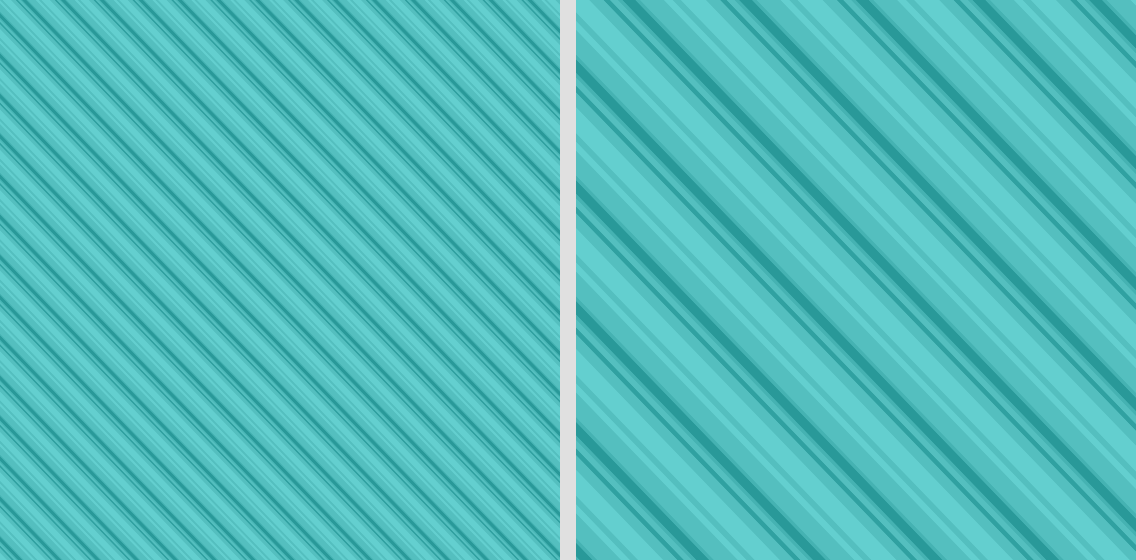
Left, the full canvas; right, a detail of the centre.
A WebGL 1 fragment shader for this pattern:

```glsl
precision highp float;

uniform vec2 u_resolution;

const vec2 REPEATS = vec2(14.4, 13.9);  // stripes across and down
const float PHASE = 0.62;               // first groove along the top edge
const float GROOVE_WIDTH = 0.11;        // widths are fractions of one repeat
const float SHOULDER_WIDTH = 0.19;
const float HAIRLINE_WIDTH = 0.055;
const float HAIRLINE_CENTER = -0.19;
const float RIDGE_WIDTH = 0.36;
const float RIDGE_CENTER = 0.48;
const float SEAM_WIDTH = 0.07;
const float SEAM_CENTER = 0.41;

const vec3 BASE_COLOR = vec3(0.33, 0.75, 0.75);
const vec3 RIDGE_COLOR = vec3(0.39, 0.81, 0.81);
const vec3 SHOULDER_COLOR = vec3(0.27, 0.70, 0.70);
const vec3 HAIRLINE_COLOR = vec3(0.19, 0.63, 0.63);
const vec3 GROOVE_COLOR = vec3(0.16, 0.60, 0.60);

// Coverage of a band that wraps around the repeat
float band(float phase, float center, float width, float blur) {
    float dist = abs(fract(phase - center + 0.5) - 0.5);
    float halfWidth = 0.5 * width;
    return 1.0 - smoothstep(halfWidth - blur, halfWidth + blur, dist);
}

void main() {
    float side = min(u_resolution.x, u_resolution.y);
    vec2 uv = gl_FragCoord.xy / side;

    // Diagonal stripes falling from upper left to lower right
    float phase = dot(REPEATS, uv - vec2(0.0, 1.0)) - PHASE;
    float blur = 0.5 * length(REPEATS) / side;

    // Raised ridge with a fine seam
    vec3 color = BASE_COLOR;
    color = mix(color, RIDGE_COLOR, band(phase, RIDGE_CENTER, RIDGE_WIDTH, blur));
    color = mix(color, BASE_COLOR, band(phase, SEAM_CENTER, SEAM_WIDTH, blur));

    // Shaded groove and the hairline beside it
    color = mix(color, SHOULDER_COLOR, band(phase, 0.0, SHOULDER_WIDTH, blur));
    color = mix(color, HAIRLINE_COLOR, band(phase, HAIRLINE_CENTER, HAIRLINE_WIDTH, blur));
    color = mix(color, GROOVE_COLOR, band(phase, 0.0, GROOVE_WIDTH, blur));

    gl_FragColor = vec4(color, 1.0);
}
```
